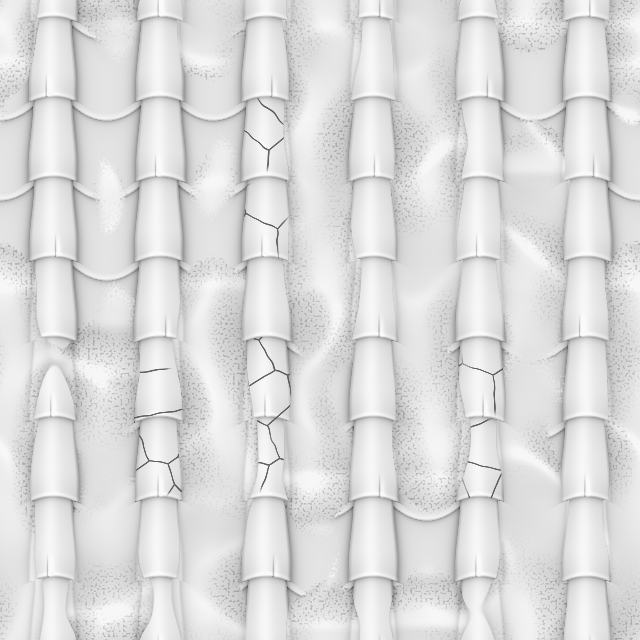
Give the GLSL for this texture map, as a WebGL 1 fragment shader.

```glsl
precision highp float;
// Pale roof of barrel tiles, with cracked covers and grainy drifts in the channels.
uniform vec2 u_resolution;

#define COLS 6.0
#define ROWS 8.0
#define NARROW 0.190        // half-width at a cover's head, in columns
#define WIDE 0.236          // half-width at its lip
#define DRIFT_LEVEL 0.36
#define DRIFT_ROUGH 1.15
#define DRIFT_CURVE 3.2     // brightness gained on crests
#define GRAIN 256.0
#define CRACK_CELLS 14.0
#define CRACK_WIDTH 0.0011
#define EPS 0.012

float hash(vec2 p) {
  return fract(sin(dot(p, vec2(127.1, 311.7))) * 43758.5);
}

float corner(vec2 cell, vec2 offset, vec2 period) {
  float a = 6.2832 * hash(mod(cell, period));
  return dot(vec2(cos(a), sin(a)), offset);
}

// Tiling gradient noise
float noise(vec2 p, vec2 period) {
  vec2 i = floor(p), f = fract(p), e = vec2(1.0, 0.0);
  vec2 s = f * f * f * (f * (f * 6.0 - 15.0) + 10.0);
  return mix(mix(corner(i, f, period), corner(i + e, f - e, period), s.x),
             mix(corner(i + e.yx, f - e.yx, period), corner(i + 1.0, f - 1.0, period), s.x), s.y);
}

// Height of the drifts; each channel has one stretch left bare
float driftHeight(vec2 p) {
  float gx = fract(p.x * COLS + 0.5) - 0.5;
  float gap = mod(floor(p.x * COLS + 0.5), COLS);
  float center = mix(0.73, 0.14, step(abs(gap - 3.5), 0.6)) + 0.12 * step(4.5, gap);
  float extent = 0.07 + 0.2 * exp(-1.2 * (gap - 1.0) * (gap - 1.0));
  float away = abs(fract(p.y - center + 0.5) - 0.5);
  float bare = 1.0 - smoothstep(extent - 0.03, extent + 0.05, away);
  bare *= 1.0 - smoothstep(0.3, 0.5, abs(gx));
  float swell = noise(p * vec2(6.0, 5.0) + 0.3, vec2(6.0, 5.0));
  float fold = noise(p * vec2(7.0, 6.0) + 3.7, vec2(7.0, 6.0));
  float crest = 0.35 - sqrt(fold * fold + 0.006);
  return DRIFT_LEVEL + 0.2 * cos(6.2832 * gx) + DRIFT_ROUGH * swell + 0.6 * crest - 0.7 * bare;
}

// Distance to the border between the two nearest random sites
float crackDistance(vec2 p) {
  vec2 q = p * CRACK_CELLS, cell = floor(q);
  vec2 a = vec2(9.0), b = vec2(9.0);
  for (int j = -1; j <= 1; j++) {
    for (int i = -1; i <= 1; i++) {
      vec2 c = cell + vec2(float(i), float(j)), m = mod(c, CRACK_CELLS);
      vec2 r = c + 0.1 + 0.8 * vec2(hash(m + 5.3), hash(m + 41.9)) - q;
      if (dot(r, r) < dot(a, a)) { b = a; a = r; }
      else if (dot(r, r) < dot(b, b)) { b = r; }
    }
  }
  return dot(0.5 * (a + b), normalize(b - a)) / CRACK_CELLS;
}

float panShade(float gx, float down) {
  float t = fract(down * ROWS - 0.51 + 1.8 * gx * gx);
  float s = 0.9 - 8.0 * pow(abs(gx), 4.0);
  s -= 0.24 * exp(-t * 45.0) + 0.05 * exp(-t * 6.0);
  return s + 0.05 * smoothstep(0.9, 0.97, t) - 0.2 * smoothstep(0.975, 1.0, t);
}

float driftShade(vec2 p, float h, float speck) {
  vec2 e = vec2(EPS, 0.0);
  float l = driftHeight(p - e), r = driftHeight(p + e);
  float d = driftHeight(p - e.yx), u = driftHeight(p + e.yx);
  float curve = h - 0.25 * (l + r + d + u);
  float steep = smoothstep(4.0, 14.0, length(vec2(r - l, u - d)) / (2.0 * EPS));
  float s = 0.89 + DRIFT_CURVE * curve - 0.05 * steep;
  return clamp(s, 0.72, 0.97) - 0.15 * steep * smoothstep(0.05, 0.4, speck);
}

float coverShade(vec2 p, float u, float t, vec2 tile) {
  float s = 0.9 + 0.07 * exp(-7.0 * (u + 0.12) * (u + 0.12)) - 0.05 * pow(abs(u), 4.0);
  s -= (0.13 + 0.08 * step(0.0, u)) * smoothstep(0.82, 1.0, abs(u));
  // Lip: flare, bright rim, dark underside and the shadow it throws
  s -= 0.06 * smoothstep(0.6, 0.95, t) * abs(u);
  s += 0.05 * smoothstep(0.92, 0.96, t) - 0.25 * smoothstep(0.97, 1.0, t);
  s -= 0.22 * exp(-t * 35.0) + 0.07 * exp(-t * 6.0);
  // Short dent above every other lip
  float dx = u - 0.6 * (hash(tile + 8.0) - 0.5);
  float dent = smoothstep(0.66, 0.92, t) * step(mod(tile.x + tile.y, 2.0), 0.5);
  s += dent * (0.07 * exp(-90.0 * (dx - 0.12) * (dx - 0.12)) - 0.22 * exp(-900.0 * dx * dx));
  // Cracks on the brittle columns
  float brittle = step(abs(tile.x - 2.0), 0.5)
                + step(abs(abs(tile.x - 2.5) - 1.5), 0.1) * step(3.5, tile.y);
  brittle *= step(0.5, mod(tile.y, 3.0)) * step(tile.y, 6.5);
  float wiggle = noise(p * 50.0, vec2(50.0));
  float line = 1.0 - smoothstep(0.4, 1.6, crackDistance(p + 0.003 * wiggle) / CRACK_WIDTH);
  line *= smoothstep(-0.3, -0.1, noise(p * 12.0, vec2(12.0)));
  return mix(s, 0.28, 0.85 * line * min(brittle, 1.0));
}

void main() {
  vec2 p = gl_FragCoord.xy / u_resolution;
  float down = 1.0 - p.y;
  float x = fract(p.x * COLS) - 0.5;
  float gx = fract(p.x * COLS + 0.5) - 0.5;

  // Cover tile under this point
  float v = down * ROWS - 0.21 - 1.5 * x * x;
  float t = fract(v);
  vec2 tile = vec2(floor(p.x * COLS), mod(floor(v), ROWS));
  float w = mix(NARROW, WIDE, smoothstep(0.0, 0.8, t)) + 0.016 * (hash(tile) - 0.5);
  w -= (WIDE - NARROW) * smoothstep(0.985, 1.0, t);
  float u = (x - 0.02 * (hash(tile + 3.0) - 0.5)) / w;
  float height = 0.9 * sqrt(max(1.0 - u * u, 0.0)) - 0.08 * (1.0 - t);

  // Channel, then drift, then cover
  float speck = noise(p * GRAIN, vec2(GRAIN));
  float h = driftHeight(p);
  float covered = smoothstep(0.0, 0.12, h + 0.12 * speck);
  float shade = mix(panShade(gx, down), driftShade(p, h, speck), covered);
  float side = max(abs(u) - 1.0, 0.0);
  shade -= (0.2 * exp(-side * 7.0) + 0.05 * exp(-side * 2.0)) * (1.0 - 0.6 * covered)
         * smoothstep(0.85, 1.0, abs(u));
  float rise = height - h;
  shade -= 0.1 * exp(-abs(rise) * 10.0) * covered * (1.0 - smoothstep(1.0, 1.1, abs(u)));
  float body = (1.0 - smoothstep(0.96, 1.0, abs(u))) * smoothstep(-0.02, 0.04, rise);
  shade = mix(shade, coverShade(p, u, t, tile), body);
  gl_FragColor = vec4(vec3(clamp(shade, 0.0, 0.98)), 1.0);
}
```
